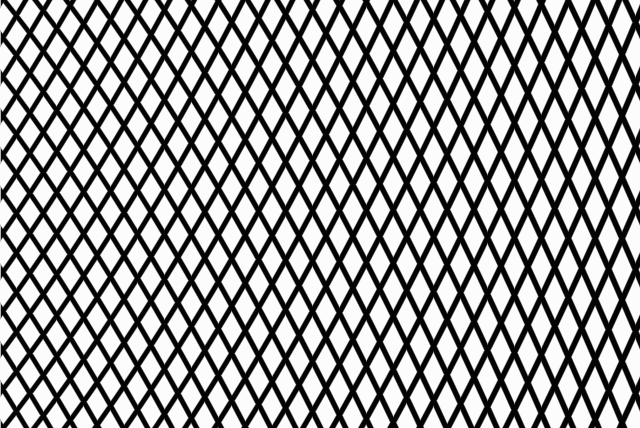
Reproduce this pattern procedurally as a Shadertoy shader.

```glsl
// Black diamond lattice on white whose cells grow taller from left to right.

// Lengths are fractions of the canvas height.
const vec3  PAPER       = vec3(0.99);
const vec3  INK         = vec3(0.01);
const float LEFT_NODE   = 0.0068;  // x of the first column of crossings
const float CELL_WIDTH  = 0.0629;
const float CELL_HEIGHT = 0.0910;  // at the left edge
const float CELL_GROWTH = 0.0360;  // added cell height per unit of x
const float AXIS_Y      = 0.5010;  // height of the level row at the left edge
const float AXIS_TILT   = 0.0090;
const float HALF_LEFT   = 0.0056;  // strand half width at the left edge
const float HALF_RIGHT  = 0.0067;  // strand half width at the right edge
const float TIP_LENGTH  = 0.0050;  // overhang of the leftmost crossings
const float SOFTNESS    = 0.0021;  // half width of the blurred edge

// Distance to the nearest strand of one family; side is +1 or -1.
float strandDistance(vec2 p, float side) {
    float cellHeight = CELL_HEIGHT + CELL_GROWTH * p.x;
    float u = (p.x - LEFT_NODE) / CELL_WIDTH;
    float v = (p.y - AXIS_Y - AXIS_TILT * p.x) / cellHeight;

    // The gradient turns the phase offset into a true perpendicular distance.
    vec2 gradV = vec2(-AXIS_TILT - v * CELL_GROWTH, 1.0) / cellHeight;
    vec2 gradPhase = vec2(1.0 / CELL_WIDTH, 0.0) + side * gradV;
    return abs(fract(u + side * v) - 0.5) / length(gradPhase);
}

void mainImage(out vec4 fragColor, in vec2 fragCoord) {
    vec2 p = fragCoord / iResolution.y;
    float edge = max(SOFTNESS, 0.7 / iResolution.y);

    // Two crossing families, slightly heavier toward the right.
    float halfWidth = mix(HALF_LEFT, HALF_RIGHT, fragCoord.x / iResolution.x);
    float d = min(strandDistance(p, 1.0), strandDistance(p, -1.0)) - halfWidth;

    // Trim the lattice just outside its leftmost crossings.
    d = max(d, LEFT_NODE - TIP_LENGTH - p.x);

    float coverage = 1.0 - smoothstep(-edge, edge, d);
    fragColor = vec4(mix(PAPER, INK, coverage), 1.0);
}
```
